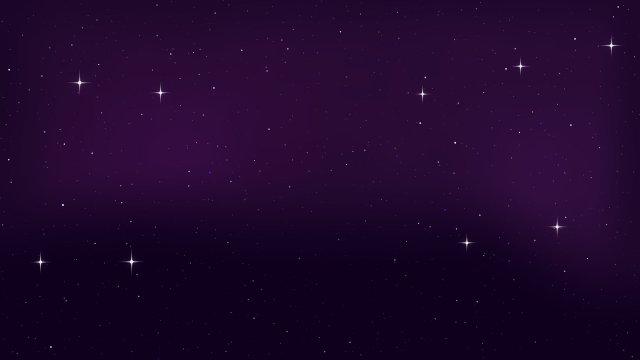
This texture is drawn by a Shadertoy shader. Its source:

```glsl
// Night sky: violet haze fading into a dark lower band, dusted with tiny stars
// and a few four-pointed sparkles. Haze is smooth noise plus soft glows; stars
// are jittered grid cells; sparkles are placed by a loop, towards both sides.

float hash(vec2 p) {
    return fract(sin(dot(p, vec2(127.1, 311.7))) * 43758.5453);
}

float noise(vec2 p) {
    vec2 i = floor(p), f = fract(p);
    f = f * f * (3.0 - 2.0 * f);
    return mix(mix(hash(i), hash(i + vec2(1, 0)), f.x),
               mix(hash(i + vec2(0, 1)), hash(i + vec2(1, 1)), f.x), f.y);
}

float fbm(vec2 p) {
    float sum = 0.0, amp = 0.5;
    for (int i = 0; i < 4; i++) {
        sum += amp * noise(p);
        p = p * 2.03 + 17.0;
        amp *= 0.5;
    }
    return sum;
}

// Soft elliptical glow, 1 at its centre
float glow(vec2 p, vec2 centre, vec2 size) {
    vec2 q = (p - centre) / size;
    return exp(-dot(q, q));
}

vec3 skyColor(vec2 p, float aspect) {
    float x = p.x / aspect;
    float cloud = fbm(p * 2.6 + 4.0) - 0.47;

    // The dark band sinks towards the right
    float horizon = 0.38 - 0.17 * smoothstep(0.68, 0.95, x) + 0.10 * cloud;
    float haze = smoothstep(horizon - 0.13, horizon + 0.17, p.y);
    vec3 col = mix(vec3(0.058, 0.0, 0.115), vec3(0.153, 0.04, 0.198), haze);

    // Magenta glow on the left, violet glow on the right
    col += haze * vec3(0.045, 0.004, 0.045) * glow(p, vec2(0.26 * aspect, 0.58), vec2(0.34, 0.17));
    col += haze * vec3(0.025, 0.012, 0.038) * glow(p, vec2(0.87 * aspect, 0.57), vec2(0.30, 0.24));
    col += haze * vec3(0.06, 0.018, 0.06) * cloud;

    // Darker top and side edges
    float edge = smoothstep(0.0, 0.10, x) * smoothstep(1.0, 0.92, x) * smoothstep(1.06, 0.84, p.y);
    return mix(col, vec3(0.085, 0.015, 0.135), 0.6 * haze * (1.0 - edge));
}

// One star at most per cell, kept clear of the cell border
vec3 starLayer(vec2 p, float rows, float density, float radius, float px) {
    vec2 cell = floor(p * rows), seed = cell + rows;
    vec2 pos = (cell + 0.15 + 0.7 * vec2(hash(seed + 3.1), hash(seed + 8.7))) / rows;
    float present = step(hash(seed + 5.3), density * mix(0.3, 1.0, smoothstep(0.15, 0.6, pos.y)));
    float size = radius * mix(0.6, 1.25, hash(seed + 1.9));
    float shape = 1.0 - smoothstep(size - 0.5 * px, size + 0.5 * px, length(p - pos));
    float light = mix(0.12, 1.0, pow(hash(seed + 6.4), 3.0));
    vec3 tint = mix(vec3(0.90, 0.84, 0.95), vec3(0.30, 0.16, 0.85), step(0.86, hash(seed + 2.2)));
    return tint * present * shape * light;
}

// Four tapering rays, a bright core and a faint halo
float sparkle(vec2 d, float reach, float px) {
    d = abs(d);
    vec2 taper = max(1.0 - d / reach, 0.0);
    vec2 width = max(0.0022 * taper, 0.4 * px);
    vec2 across = d.yx / width;
    vec2 rays = taper * sqrt(taper) * exp(-across * across);
    float r = length(d);
    float core = 1.0 - smoothstep(0.10 * reach - 0.5 * px, 0.10 * reach + px, r);
    return max(max(rays.x, rays.y), core) + 0.22 * exp(-r / (0.16 * reach));
}

void mainImage(out vec4 fragColor, in vec2 fragCoord) {
    float px = 1.0 / iResolution.y;
    float aspect = iResolution.x * px;
    vec2 p = fragCoord * px;

    vec3 col = skyColor(p, aspect);
    col += starLayer(p, 13.0, 0.75, 0.0021, px);
    col += 0.75 * starLayer(p + 3.7, 19.0, 0.45, 0.0016, px);
    col += 0.28 * starLayer(p + 7.3, 41.0, 0.40, 0.0013, px);

    // Sparkles alternate low and high, leaving the middle open
    for (int i = 0; i < 9; i++) {
        float n = float(i), side = step(3.5, n);
        vec2 jitter = vec2(hash(vec2(n, 2.0)), hash(vec2(n, 7.0))) - 0.5;
        float x = mix(0.075 + 0.058 * n, 0.645 + 0.08 * (n - 4.0), side);
        float y = mix(0.31, 0.79, mod(n + side, 2.0));
        vec2 centre = vec2(x * aspect, y) + jitter * vec2(0.06, 0.18);
        float reach = mix(0.028, 0.044, hash(vec2(n, 4.0)));
        col = mix(col, vec3(0.95, 0.91, 0.97), min(sparkle(p - centre, reach, px), 1.0));
    }

    fragColor = vec4(col, 1.0);
}
```
